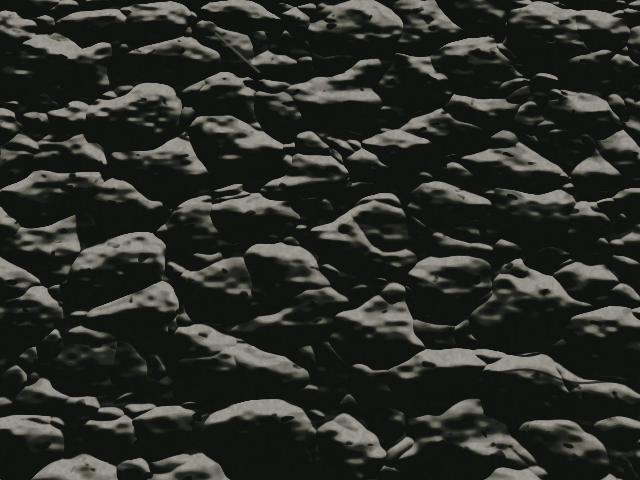
This texture is drawn by a WebGL 1 fragment shader. Its source:

```glsl
precision highp float;
// Dark pebbled hide: rough, wet-looking bumps lit from above, with a stray fibre.
uniform vec2 u_resolution;

const vec3 SHADOW = vec3(0.065, 0.073, 0.065);
const vec3 VALLEY = vec3(0.145, 0.152, 0.135);
const vec3 OLIVE  = vec3(0.37, 0.37, 0.315);
const vec3 STONE  = vec3(0.475, 0.465, 0.44);
const vec3 SHINE  = vec3(0.59, 0.58, 0.55);

vec3 hash3(vec2 cell) {
  vec3 a = fract(vec3(cell.xyx) * vec3(0.1031, 0.1030, 0.0973));
  a += dot(a, a.yxz + 33.33);
  return fract((a.xxy + a.yzz) * a.zyx);
}

float noise(vec2 p) {
  vec2 cell = floor(p), f = fract(p);
  f = f * f * (3.0 - 2.0 * f);
  float low = mix(hash3(cell).x, hash3(cell + vec2(1.0, 0.0)).x, f.x);
  float high = mix(hash3(cell + vec2(0.0, 1.0)).x, hash3(cell + 1.0).x, f.x);
  return mix(low, high, f.y);
}

// Cellular field: the tallest of the scattered round domes at p
float domes(vec2 p, float minRadius, float maxRadius) {
  vec2 home = floor(p);
  float tallest = 0.0;
  for (int j = -1; j <= 1; j++) {
    for (int i = -1; i <= 1; i++) {
      vec2 cell = home + vec2(float(i), float(j));
      vec3 rnd = hash3(cell);
      float radius = mix(minRadius, maxRadius, rnd.z);
      vec2 d = (p - cell - 0.15 - 0.7 * rnd.xy) / radius;
      tallest = max(tallest, radius * (1.0 - dot(d, d)));
    }
  }
  return tallest;
}

vec2 warp(vec2 p, float amount, float frequency) {
  vec2 q = p * frequency;
  return p + amount * (vec2(noise(q + 17.0), noise(q + 53.0)) - 0.5);
}

// Large bumps, small pebbles between them, and a wrinkled skin on top
float height(vec2 p) {
  vec2 q = warp(warp(p, 0.5, 1.3), 0.16, 4.0);
  float bump = domes(q, 0.42, 0.8);
  float pebble = 0.42 * domes(q * 2.3 + 9.0, 0.35, 0.75);
  float base = max(max(bump, pebble), 0.1);
  float wrinkle = 0.17 * noise(p * vec2(3.0, 4.0)) + 0.085 * noise(p * vec2(7.0, 9.0) + 31.0);
  return base + wrinkle * (0.35 + base);
}

// Rise of the surface against the light; positive where it faces the light
float facing(vec2 p, vec2 lightDir, float span) {
  return (height(p - lightDir * span) - height(p + lightDir * span)) / (2.0 * span);
}

vec3 toneRamp(float light) {
  vec3 c = mix(SHADOW, VALLEY, smoothstep(0.0, 0.48, light));
  c = mix(c, OLIVE, smoothstep(0.42, 0.76, light));
  c = mix(c, STONE, smoothstep(0.72, 0.94, light));
  return mix(c, SHINE, smoothstep(0.94, 1.4, light));
}

float segmentDistance(vec2 p, vec2 a, vec2 b) {
  vec2 along = b - a;
  float t = clamp(dot(p - a, along) / dot(along, along), 0.0, 1.0);
  return length(p - a - along * t);
}

void main() {
  vec2 uv = gl_FragCoord.xy / u_resolution.y;

  // Bumps shrink toward the far (upper) edge
  vec2 p = vec2((uv.x - 0.67) * (5.2 + 2.2 * uv.y), uv.y * (7.0 + 2.0 * uv.y)) + 40.0;

  // Directional light, patchy gloss and small dark pits
  float light = facing(p, normalize(vec2(0.18, 1.0)), 0.025);
  light += 0.3 * (noise(p * 9.0) - 0.5) - 0.1 * uv.y;
  light -= 0.7 * smoothstep(0.58, 0.7, domes(warp(p * 4.5, 0.5, 2.0), 0.3, 0.75));
  vec3 color = toneRamp(light);

  // Fine grain, stronger on the lit skin
  float grain = noise(uv * 210.0) + noise(uv * 120.0 + 71.0) - 1.0;
  color *= 1.0 + 0.09 * grain;

  // Dark fibre across the near bumps and a pale scratch far away
  float fibreY = 0.215 + 0.014 * sin(16.0 * (uv.x - 0.96)) + 0.004 * sin(41.0 * uv.x);
  float fibre = 1.0 - smoothstep(0.001, 0.004, abs(uv.y - fibreY));
  color = mix(color, SHADOW, 0.75 * fibre * smoothstep(0.7, 0.76, uv.x));
  float scratch = segmentDistance(uv, vec2(0.45, 0.93), vec2(0.54, 0.85));
  color = mix(color, OLIVE, 0.7 * (1.0 - smoothstep(0.0005, 0.004, scratch)));

  gl_FragColor = vec4(color, 1.0);
}
```
